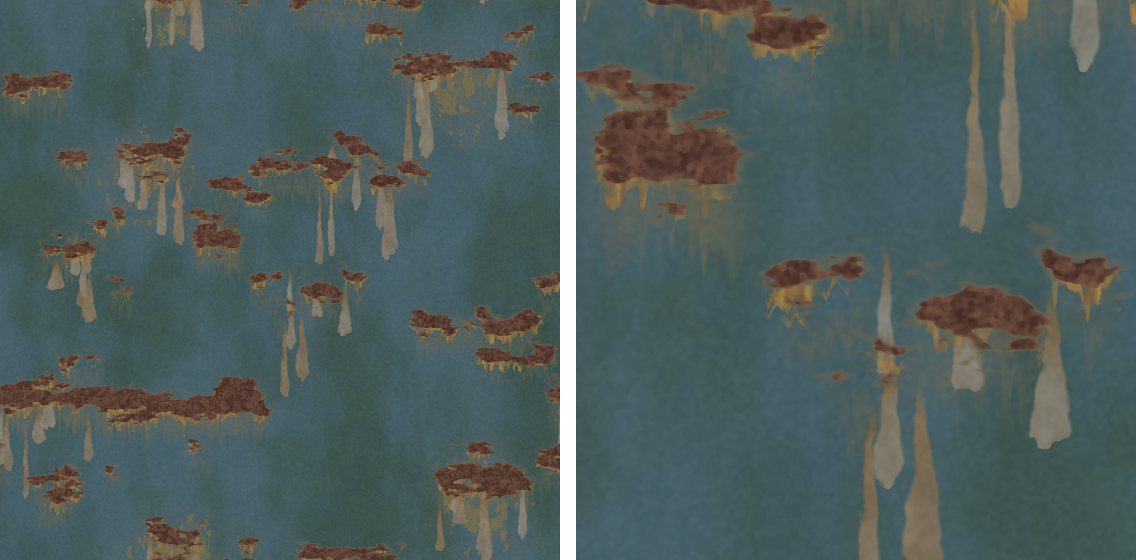
Left: the whole. Right: its middle third, enlarged.
This texture is drawn by a Shadertoy shader. Its source:

```glsl
// Weathered blue-green painted metal with rust scabs, ochre fringes and pale drips.

const float BIG_SCABS = 14.0;
const float ALL_SCABS = 58.0;
const float DRIPS = 48.0;

const vec3 BLUE_PAINT  = vec3(0.285, 0.385, 0.425);
const vec3 GREEN_PAINT = vec3(0.235, 0.325, 0.305);
const vec3 STAIN       = vec3(0.430, 0.405, 0.325);
const vec3 FLAKE       = vec3(0.480, 0.430, 0.290);
const vec3 OCHRE       = vec3(0.660, 0.520, 0.270);
const vec3 BROWN_DRIP  = vec3(0.530, 0.410, 0.270);
const vec3 PALE_DRIP   = vec3(0.550, 0.535, 0.495);
const vec3 DARK_RUST   = vec3(0.270, 0.175, 0.150);
const vec3 LIGHT_RUST  = vec3(0.425, 0.300, 0.245);

vec2 hash2(vec2 p) {
    vec3 q = fract(p.xyx * vec3(0.1031, 0.1030, 0.0973));
    q += dot(q, q.yzx + 33.33);
    return fract((q.xx + q.yz) * q.zy);
}

// Cellular noise: random cell values blended by distance to the cell points
float cellNoise(vec2 p) {
    vec2 cell = floor(p), f = p - cell;
    float sum = 0.0, total = 0.0;
    for (int y = -1; y <= 1; y++)
    for (int x = -1; x <= 1; x++) {
        vec2 o = vec2(x, y), h = hash2(cell + o), d = o + h - f;
        float w = exp(-6.0 * dot(d, d));
        sum += w * fract(7.0 * h.x + 13.0 * h.y);
        total += w;
    }
    return sum / total;
}

float layeredNoise(vec2 p) {
    return 0.5 * cellNoise(p) + 0.3 * cellNoise(p * 2.1 + 7.3) + 0.2 * cellNoise(p * 4.7 + 3.1);
}

// Shortest offset on a canvas that repeats
vec2 wrapOffset(vec2 d) { return fract(d + 0.5) - 0.5; }

// Centre (xy) and half size (zw); small scabs gather round the big ones
vec4 scabAt(float i) {
    float base = mod(i, BIG_SCABS);
    vec2 h = hash2(vec2(i, 4.7)), k = hash2(vec2(i, 19.3));
    vec2 centre = vec2(0.7549, 0.5698) * (base + 3.0) + 0.08 * hash2(vec2(base, 31.0));
    if (i < BIG_SCABS)
        return vec4(centre, mix(0.035, 0.155, h.x * h.x), mix(0.010, 0.022, h.y));
    centre += (h - 0.5) * vec2(0.30, 0.15);
    return vec4(centre, mix(0.010, 0.032, k.x), mix(0.003, 0.008, k.y));
}

float scabDistance(vec2 p) {
    float nearest = 1.0;
    for (float i = 0.0; i < ALL_SCABS; i++) {
        vec4 s = scabAt(i);
        float radius = 0.7 * s.w;
        vec2 q = abs(wrapOffset(p - s.xy)) - s.zw + radius;
        nearest = min(nearest, length(max(q, 0.0)) + min(max(q.x, q.y), 0.0) - radius);
    }
    return nearest;
}

float raggedDistance(vec2 p) {
    return scabDistance(p) + 0.062 * (layeredNoise(p * vec2(24.0, 58.0)) - 0.48);
}

float inside(float d, float softness) { return 1.0 - smoothstep(-softness, softness, d); }

vec3 paintColor(vec2 p) {
    float cloud = layeredNoise(p * vec2(6.0, 4.0) + 2.0);
    float streak = layeredNoise(p * vec2(26.0, 8.0));
    float mottle = layeredNoise(p * 22.0);
    float green = smoothstep(0.2, 0.85, cloud + 0.3 * (streak - 0.5) + 0.4 * (mottle - 0.5));
    return mix(BLUE_PAINT, GREEN_PAINT, green) + 0.04 * (mottle - 0.5);
}

// A spike that widens downwards from its tip to a rounded foot
vec4 dripLayer(vec2 d, float len, float halfWidth, float tint, float wobble) {
    float t = -d.y / len;
    float along = clamp(t, 0.0, 1.0);
    float foot = sqrt(clamp((1.0 - t + 0.2 * (wobble - 0.5)) * 9.0, 0.0, 1.0));
    float width = halfWidth * (0.07 + 0.93 * pow(along, 1.2)) * foot;
    float cover = inside(abs(d.x + 0.006 * (wobble - 0.5)) - width, 0.0015);
    cover *= smoothstep(0.0, 0.25, t) * step(t, 1.1) * smoothstep(0.0, 0.002, width);
    vec3 color = mix(BROWN_DRIP, PALE_DRIP, smoothstep(0.15, 0.65, t) * tint);
    return vec4(color, 0.82 * cover);
}

void mainImage(out vec4 fragColor, in vec2 fragCoord) {
    vec2 p = fragCoord / iResolution.y;
    float grain = cellNoise(p * 300.0);
    float teeth = cellNoise(p * vec2(240.0, 14.0));
    float wobble = layeredNoise(p * vec2(60.0, 45.0));
    float rust = raggedDistance(p);
    vec3 color = paintColor(p);

    // Faded runs below the scabs
    float run = inside(scabDistance(p + vec2(0.0, 0.018 + 0.035 * teeth)), 0.017);
    color = mix(color, STAIN, run * (0.2 + 0.6 * layeredNoise(p * vec2(45.0, 9.0))));

    // Flaking ochre round some scabs
    float flakeArea = 0.0;
    for (float i = 0.0; i < 4.0; i++) {
        vec2 d = wrapOffset(p - scabAt(i * 2.0).xy + vec2(0.0, 0.05)) / vec2(0.085, 0.085);
        flakeArea = max(flakeArea, exp(-dot(d, d)));
    }
    float flakes = layeredNoise(p * vec2(75.0, 45.0)) + 0.33 * flakeArea;
    color = mix(color, STAIN, 0.45 * flakeArea * smoothstep(0.3, 0.6, wobble));
    color = mix(color, FLAKE, 0.75 * smoothstep(0.80, 0.88, flakes) * smoothstep(0.1, 0.4, flakeArea));

    // Drips, six to a scab
    for (float i = 0.0; i < DRIPS; i++) {
        vec4 scab = scabAt(floor(i / 6.0));
        vec2 h = hash2(vec2(i, 71.0)), k = hash2(vec2(i, 97.0));
        vec2 tip = scab.xy + (h - 0.5) * vec2(2.0 * clamp(scab.z, 0.06, 0.09), 0.10);
        vec4 drip = dripLayer(wrapOffset(p - tip), mix(0.05, 0.17, k.x),
                              mix(0.006, 0.018, k.y), 0.3 + 0.7 * h.y, wobble);
        color = mix(color, drip.rgb + 0.12 * (wobble - 0.5), drip.a);
    }

    // Worn rim and toothed ochre fringe
    color = mix(color, STAIN * 0.95, 0.7 * (1.0 - smoothstep(0.0, 0.011, rust)));
    float reach = 0.002 + 0.020 * teeth * teeth;
    float fringe = inside(raggedDistance(p + vec2(0.0, reach)), 0.004);
    float patchy = smoothstep(0.25, 0.6, layeredNoise(p * vec2(32.0, 14.0) + 5.0));
    vec3 ochre = mix(BROWN_DRIP * 0.9, OCHRE, cellNoise(p * vec2(280.0, 60.0)));
    color = mix(color, ochre, 0.9 * fringe * patchy);

    // Pitted rust
    float pits = 0.65 * layeredNoise(p * 95.0) + 0.35 * grain;
    vec3 crust = mix(DARK_RUST, LIGHT_RUST, smoothstep(0.1, 0.9, pits));
    crust += vec3(0.05, 0.03, 0.01) * smoothstep(-0.007, 0.0, rust);
    color = mix(color, crust, inside(rust, 0.002));

    fragColor = vec4(color + 0.025 * (grain - 0.5), 1.0);
}
```
